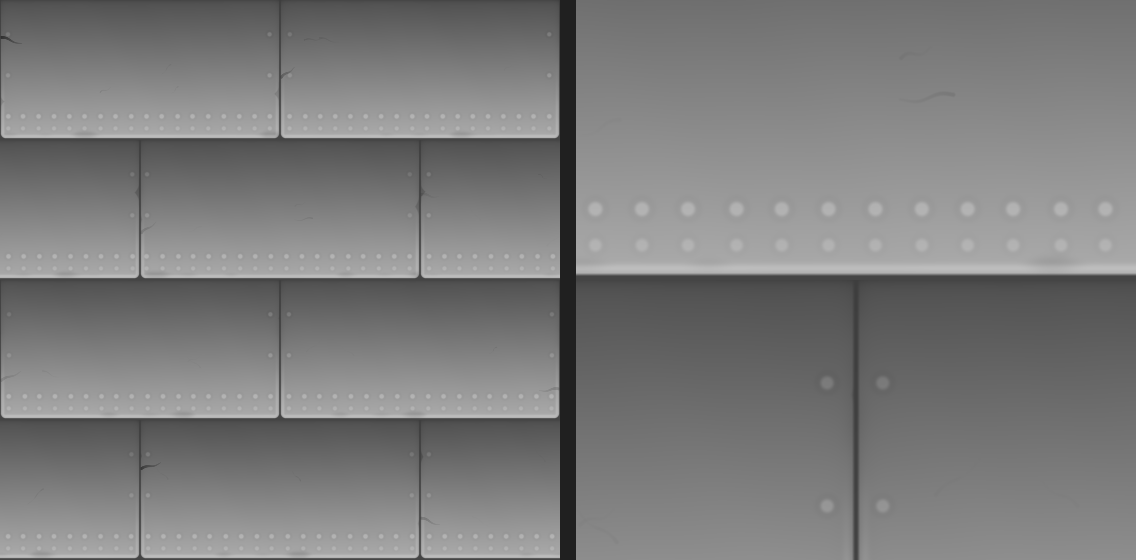
Left, the full canvas; right, a detail of the centre.
Reproduce this texture map procedurally as a Shadertoy shader.

```glsl
// Overlapping riveted metal plates laid in a running bond, two across and four down.
// Each plate is a rounded box shaded by a vertical ramp, with a bright lower lip,
// two rivet rows, side rivets, and hashed dents, scratches and lip smudges.

const vec2  PLATES       = vec2(2.0, 4.0);
const float PLATE_WIDTH  = 2.0;     // lengths below are in plate heights
const float SEAM_HALF    = 0.006;
const float LIP_GAP      = 0.013;
const float CORNER       = 0.035;
const float TOP_GREY     = 0.315;
const float BOTTOM_GREY  = 0.675;
const float GAP_GREY     = 0.27;
const float RIVET_COUNT  = 18.0;
const float RIVET_RADIUS = 0.016;
const float RIVET_GLOW   = 0.085;
const vec2  ROW_HEIGHTS  = vec2(0.169, 0.083);
const vec2  SIDE_HEIGHTS = vec2(0.755, 0.462);
const int   SCRATCHES    = 4;

float hash(vec2 id, float salt) {
    vec3 q = fract(vec3(id, salt) * vec3(0.1031, 0.1137, 0.0973) + 0.317);
    q += dot(q, q.yzx + 33.33);
    return fract((q.x + q.y) * q.z);
}

// Layered sines, different on every plate.
float waves(float x, vec2 id, float salt) {
    float phase = 6.283 * hash(id, salt);
    return 0.5 * sin(x * 4.3 + phase) + 0.3 * sin(x * 9.7 + phase * 2.3)
         + 0.2 * sin(x * 23.0 - phase * 3.1);
}

// Distance inside a plate: rounded at the bottom, running on under the row above.
float plateDistance(vec2 p) {
    vec2 q = vec2(abs(p.x - 1.0) - 1.0 + SEAM_HALF, LIP_GAP - p.y) + CORNER;
    return min(max(q.x, q.y), 0.0) + length(max(q, 0.0)) - CORNER;
}

// Raised disc with a faint dark ring.
float rivet(vec2 d, float radius, float aa) {
    float r = length(d);
    float soft = max(aa, 0.006);
    float disc = 1.0 - smoothstep(radius - soft, radius + soft, r);
    float ring = exp(-pow((r - radius * 1.7) / (radius * 0.5), 2.0));
    return disc - 0.14 * ring;
}

float rivets(vec2 p, vec2 id, float aa) {
    float left  = 0.05 + 0.027 * hash(id, 1.0);
    float right = PLATE_WIDTH - 0.05 - 0.027 * hash(id, 2.0);
    float pitch = (right - left) / (RIVET_COUNT - 1.0);
    float index = clamp(round((p.x - left) / pitch), 0.0, RIVET_COUNT - 1.0);
    float x = left + index * pitch + 0.007 * (hash(id, 20.0 + index) - 0.5);
    float sideX = p.x < 1.0 ? left : right;

    float sum = rivet(p - vec2(x, ROW_HEIGHTS.x), RIVET_RADIUS, aa);
    sum += 0.65 * rivet(p - vec2(x, ROW_HEIGHTS.y), RIVET_RADIUS * 0.88, aa);
    float worn = 0.65 + 0.4 * hash(id, p.x < 1.0 ? 3.0 : 4.0);
    for (int i = 0; i < 2; i++)
        sum += worn * rivet(p - vec2(sideX, SIDE_HEIGHTS[i]), RIVET_RADIUS * 0.92, aa);
    return sum;
}

// Thin line that tapers away from its start.
float scratch(vec2 p, vec2 start, vec2 dir, float width, float aa) {
    float t = clamp(dot(p - start, dir) / dot(dir, dir), 0.0, 1.0);
    float bend = 0.006 * sin(t * 7.0);
    float d = length(p - start - dir * t - vec2(0.0, bend));
    float w = width * (1.0 - t);
    return (1.0 - smoothstep(w, w + max(aa, 0.006), d)) * (1.0 - 0.7 * t);
}

// Amount of darkening from dents, scratches and smudges.
float wear(vec2 p, vec2 id, float aa) {
    float dark = 0.0;

    // Pointed dents against the side seams.
    float side = p.x < 1.0 ? 0.0 : 1.0;
    float edge = min(p.x, PLATE_WIDTH - p.x);
    float dy = (p.y - 0.25 - 0.5 * hash(id, 5.0 + side)) / (0.05 + 0.09 * hash(id, 7.0 + side));
    float depth = 0.045 * hash(id, 9.0 + side) * (1.0 - abs(dy + 0.25 * sin(dy * 4.0)));
    dark += 0.07 * (1.0 - smoothstep(-0.007, 0.007, edge - depth)) * smoothstep(0.0, 0.012, depth);

    // The first scratch is a crack at the edge; the others are faint and scattered.
    for (int i = 0; i < SCRATCHES; i++) {
        float k = 30.0 + 7.0 * float(i);
        bool crack = i == 0;
        float turn = (hash(id, k) - 0.5) * 1.8;
        float reach = 0.06 + 0.1 * hash(id, k + 1.0);
        float flip = hash(id, k + 2.0) < 0.5 ? 1.0 : -1.0;
        float startX = crack ? 1.0 - flip * 0.99 : 0.15 + 1.65 * hash(id, k + 3.0);
        vec2 start = vec2(startX, 0.22 + 0.55 * hash(id, k + 4.0));
        float strength = crack ? 0.2 * hash(id, k + 5.0) : 0.045 * hash(id, k + 5.0);
        dark += strength * scratch(p, start, reach * vec2(flip * cos(turn), sin(turn)), crack ? 0.008 : 0.002, aa);
    }

    // Flat smudges resting on the lip.
    float smudge = smoothstep(0.15, 0.8, waves(p.x, id, 11.0));
    float height = (p.y - 0.037) / (0.008 + 0.016 * smudge);
    return dark + 0.085 * smudge * exp(-height * height);
}

void mainImage(out vec4 fragColor, in vec2 fragCoord) {
    // Running bond: alternate rows shift by half a plate, and ids wrap.
    vec2 grid = fragCoord / iResolution.xy * PLATES;
    float row = floor(grid.y);
    grid.x += 0.5 * (1.0 - mod(row, 2.0));
    vec2 id = vec2(mod(floor(grid.x), PLATES.x), row);
    vec2 p = fract(grid) * vec2(PLATE_WIDTH, 1.0);
    float aa = 0.75 * PLATES.y / iResolution.y;

    // Ramp, contact shadow at the top, shaded sides and bright lip.
    float inside = -plateDistance(p);
    float edge = min(p.x, PLATE_WIDTH - p.x);
    float grey = mix(BOTTOM_GREY, TOP_GREY, p.y);
    grey += 0.004 * waves(p.x + p.y * 0.6, id, 13.0);
    grey *= 1.0 - 0.16 * exp(-(1.0 - p.y) / 0.014);
    grey *= 1.0 - 0.15 * exp(-edge / 0.018) * (0.7 + 0.3 * waves(p.y * 2.0, id, 15.0));
    float rim = (inside - 0.015) / 0.011;
    grey += 0.075 * exp(-rim * rim) * (1.0 - smoothstep(0.03, 0.65, p.y));

    grey += RIVET_GLOW * rivets(p, id, aa);
    grey -= wear(p, id, aa);

    // Dark joints around the plate.
    float joint = mix(GAP_GREY, GAP_GREY * 0.9, p.y);
    float cover = smoothstep(-max(aa, 0.005), max(aa, 0.005), inside);
    fragColor = vec4(vec3(mix(joint, grey, cover)), 1.0);
}
```
